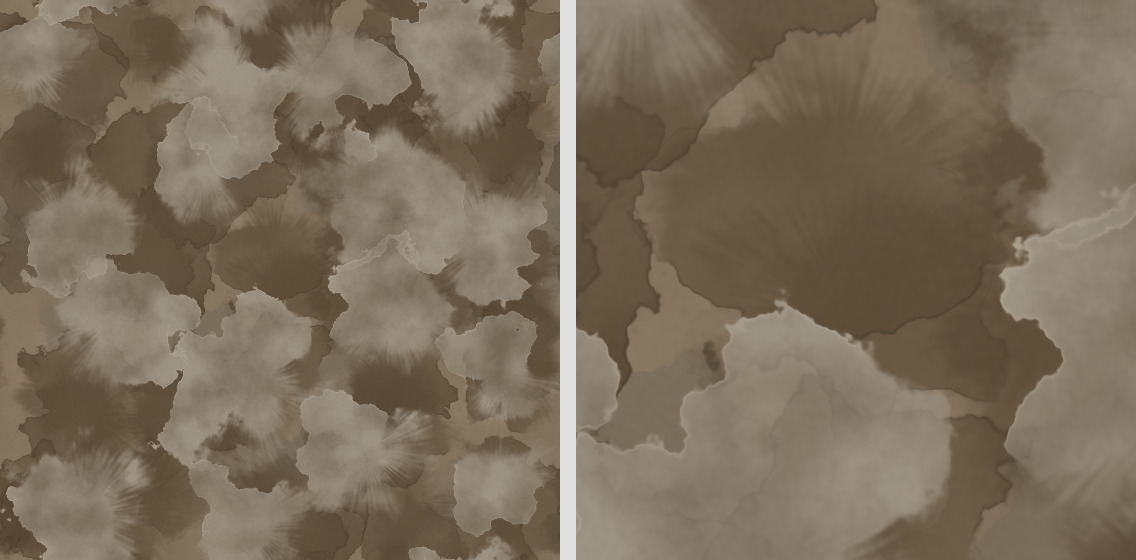
Left: the whole. Right: its middle third, enlarged.
Reproduce this texture procedurally as a three.js fragment shader.

```glsl
// Overlapping watercolour blots, dark brown washes under pale grey blooms, tiling.
#define GROUND vec3(0.515, 0.450, 0.365)
#define GREY_WASH vec3(0.450, 0.410, 0.350)
#define DARK_INK vec3(0.335, 0.275, 0.200)
#define PALE_INK vec3(0.600, 0.560, 0.500)
#define DARK_CELLS 5.0
#define PALE_CELLS 4.0
#define DARK_RADIUS 0.50
#define PALE_RADIUS 0.45
#define RAGGEDNESS 0.60
#define LOBE_DEPTH 0.40
#define GRAIN 0.022

varying vec2 vUv;

// Two random values from -1 to 1
vec2 hash2(vec2 p) {
  vec3 q = fract(p.xyx * vec3(0.1031, 0.1030, 0.0973));
  q += dot(q, q.yzx + 33.33);
  return fract((q.xx + q.yz) * q.zy) * 2.0 - 1.0;
}

// Gradient noise that wraps after a whole number of lattice cells
float gradientNoise(vec2 p, float period, float seed) {
  vec2 i = floor(p);
  vec2 f = p - i;
  vec2 u = f * f * f * (f * (f * 6.0 - 15.0) + 10.0);
  vec2 lo = mod(i, period) + seed;
  vec2 hi = mod(i + 1.0, period) + seed;
  float a = dot(hash2(lo), f);
  float b = dot(hash2(vec2(hi.x, lo.y)), f - vec2(1.0, 0.0));
  float c = dot(hash2(vec2(lo.x, hi.y)), f - vec2(0.0, 1.0));
  float d = dot(hash2(hi), f - 1.0);
  return 1.4 * mix(mix(a, b, u.x), mix(c, d, u.x), u.y);
}

float fbm(vec2 uv, float frequency, float seed) {
  float sum = 0.0;
  float gain = 1.0;
  for (int i = 0; i < 6; i++) {
    sum += gain * gradientNoise(uv * frequency, frequency, seed);
    frequency *= 2.0;
    gain *= 0.52;
    seed += 13.0;
  }
  return sum;
}

// One layer of blots: x is the pigment cover, y the dried rim line
vec2 blots(vec2 uv, float cells, float radius, float opacity, vec2 ragged, float seed) {
  vec2 p = uv * cells;
  vec2 cell = floor(p);
  float bare = 1.0;
  float rim = 0.0;
  for (int y = -1; y <= 1; y++) {
    for (int x = -1; x <= 1; x++) {
      vec2 id = cell + vec2(float(x), float(y));
      vec2 key = mod(id, cells) + seed;
      vec2 trait = hash2(key + 17.0);
      vec2 q = p - id - 0.5 - 0.3 * hash2(key);
      float size = radius * (1.0 + 0.24 * trait.y);
      float reach = length(q);
      float dist = reach / size;
      if (dist > 1.8) continue;

      // Outline: broad lobes, ragged noise and fine radial fibres
      vec2 ray = q / max(reach, 0.0001);
      vec2 facing = vec2(cos(3.14159 * trait.x), sin(3.14159 * trait.x));
      float outer = smoothstep(0.0, 0.6, dist);
      float lobes = outer * gradientNoise(ray * 1.4 + key * 3.7, 289.0, 5.0);
      float fibres = outer * gradientNoise(ray * 13.0 + q * 5.0 + key * 3.7, 289.0, 9.0);
      float edge = 1.0 - dist + LOBE_DEPTH * lobes + RAGGEDNESS * dot(ragged, facing);

      // One side dries crisp, the other bleeds away
      float soft = smoothstep(-0.5, 0.8, dot(ray, facing) + 1.2 * lobes + 0.5 * ragged.y);
      edge += 0.16 * soft * fibres;
      float wash = smoothstep(0.0, mix(0.03, 0.55, soft), edge);
      float pooled = 0.88 + 0.30 * trait.y * (min(dist, 1.0) - 0.5);
      bare *= 1.0 - clamp(opacity * wash * pooled, 0.0, 1.0);
      float offset = (edge - 0.025) / 0.025;
      rim = max(rim, exp(-offset * offset) * (1.0 - soft));
    }
  }
  return vec2(1.0 - bare, rim);
}

void main() {
  vec2 uv = vUv;
  vec2 ragged = vec2(fbm(uv, 8.0, 3.0), fbm(uv, 8.0, 131.0));
  float mottle = fbm(uv, 6.0, 61.0);
  float bloom = fbm(uv, 11.0, 211.0);
  float grain = gradientNoise(uv * 190.0, 190.0, 41.0);

  // Thin grey washes on the warm ground
  vec3 color = GROUND * (1.0 + 0.05 * mottle);
  vec2 layer = blots(uv, PALE_CELLS, 0.38, 0.6, ragged.yx, 70.0);
  color = mix(color, GREY_WASH, layer.x);

  // Two layers of dark washes with darker rims
  for (int i = 0; i < 2; i++) {
    float strength = 0.64 + 0.30 * (i == 0 ? mottle : bloom);
    layer = blots(uv, DARK_CELLS, DARK_RADIUS, strength, ragged, 20.0 + 23.0 * float(i));
    color = mix(color, DARK_INK, layer.x) * (1.0 - 0.11 * layer.y);
  }

  // Pale blooms with lighter rims
  float veil = 0.86 + 0.45 * bloom + 0.25 * mottle;
  layer = blots(uv, PALE_CELLS, PALE_RADIUS, veil, ragged, 97.0);
  color = mix(color, PALE_INK, layer.x) + 0.045 * layer.y;

  color *= 1.0 + 0.04 * bloom + GRAIN * grain;
  gl_FragColor = vec4(color, 1.0);
}
```
